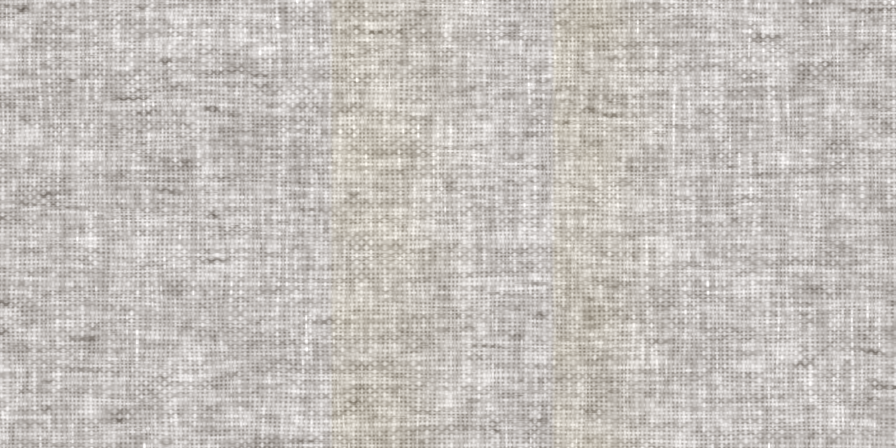
This texture is drawn by a WebGL 1 fragment shader. Its source:

```glsl
precision highp float;
uniform vec2 u_resolution;

float hash(vec2 p) {
  vec3 q = fract(vec3(p.xyx) * 0.1031);
  q += dot(q, q.yzx + 33.33);
  return fract((q.x + q.y) * q.z);
}

float noise(vec2 p) {
  vec2 i = floor(p), f = fract(p);
  f = f * f * (3.0 - 2.0 * f);
  return mix(mix(hash(i), hash(i + vec2(1.0, 0.0)), f.x),
             mix(hash(i + vec2(0.0, 1.0)), hash(i + 1.0), f.x), f.y);
}

// Warm dye that starts at a seam and fades to the right
float dyeBand(float x, float seam, float width) {
  return smoothstep(seam - 0.006, seam + 0.006, x)
       * (1.0 - smoothstep(seam + 0.15 * width, seam + width, x));
}

void main() {
  vec2 p = gl_FragCoord.xy / u_resolution.y;

  // Thread coordinates: thread centres lie on whole numbers, spacing is uneven
  vec2 t = p * vec2(96.0, 108.0);
  t += 0.8 * vec2(noise(p * vec2(34.0, 7.0)), noise(p * vec2(7.0, 34.0) + 50.0));

  // Plain weave: crossings alternate, with grooves between the yarns
  float crossing = cos(3.14159 * t.x) * cos(3.14159 * t.y);
  float warpOver = smoothstep(-0.5, 0.5, crossing);
  vec2 edge = sin(3.14159 * t);
  edge *= edge;
  float gap = edge.x * edge.y * (0.3 + 1.4 * noise(t * 0.6 + 700.0));
  float groove = mix(edge.y, edge.x, warpOver);

  // Each yarn varies along its own length
  float warp = noise(vec2(t.x, p.y * 14.0 + 200.0)) - 0.5;
  float weft = noise(vec2(p.x * 15.0 + 300.0, t.y)) - 0.5;
  float fibre = noise(t * vec2(0.9, 1.1) + 400.0) - 0.5;

  // Uneven cloth density, drawn out along both yarn directions
  float cloud = noise(p * vec2(6.0, 28.0) + 20.0) + noise(p * vec2(30.0, 4.0) + 70.0)
              + 0.7 * noise(p * 9.0 + 90.0) - 1.35;

  // Thick yarn spots: dark across, pale upright
  float darkSlub = smoothstep(0.76, 0.98, noise(vec2(p.x * 19.0 + 500.0, t.y)))
                 * smoothstep(0.3, 0.8, noise(p * vec2(6.0, 11.0) + 130.0));
  float paleSlub = smoothstep(0.8, 0.98, noise(vec2(t.x, p.y * 17.0 + 600.0)))
                 * smoothstep(0.35, 0.8, noise(p * vec2(12.0, 5.0) + 160.0));

  float tone = 0.818 + 0.022 * crossing - 0.12 * gap - 0.045 * groove;
  tone += mix(0.2 * weft + 0.06 * warp, 0.16 * warp + 0.07 * weft, warpOver);
  tone += 0.13 * fibre + 0.038 * cloud;
  tone += 0.11 * paleSlub * (0.5 + 0.5 * warpOver);
  tone -= 0.22 * darkSlub * (1.0 - 0.5 * warpOver);

  // Shadows are browner than the bleached fibres
  float shade = clamp((0.9 - tone) / 0.25, 0.0, 1.5);
  vec3 linen = tone + vec3(0.006, -0.006 - 0.010 * shade, -0.016 - 0.022 * shade);
  float dye = dyeBand(p.x, 0.74, 0.42) + dyeBand(p.x, 1.235, 0.34);
  dye *= 0.6 + 0.6 * noise(p * vec2(9.0, 14.0) + 260.0);
  linen += mix(vec3(0.0, 0.0, 0.005), vec3(0.007, 0.001, -0.024), dye);

  gl_FragColor = vec4(clamp(linen, 0.0, 1.0), 1.0);
}
```
